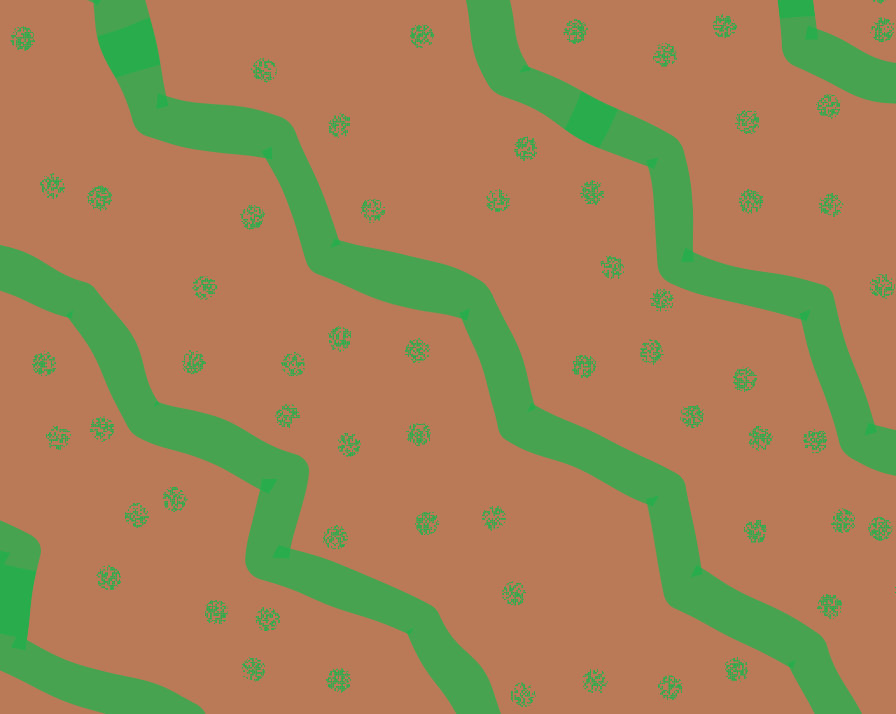
Give the GLSL for this pattern, as a WebGL 1 fragment shader.

```glsl
precision highp float;
// Green stepped bands run diagonally over flat clay, with speckled dots between.
// Each band is a hashed zigzag of strokes, bent by gradient noise; strokes that
// overlap turn brighter. Dots sit on a jittered grid and keep clear of the bands.

uniform vec2 u_resolution;

#define HALF_WIDTH 0.0295    // half the width of a band
#define BAND_GAP 0.345       // distance between neighbouring bands
#define PERIOD 0.34          // length of one drop and one run along the diagonal
#define DROP 0.12            // part of the period taken by the steep drop
#define SWING 0.045          // sideways reach of the zigzag
#define WARP 0.013           // strength of the noise bending
#define PATCH_CHANCE 0.26    // share of strokes painted twice
#define DOT_CELL 0.11        // grid size for the dots
#define DOT_RADIUS 0.0185
#define DOT_CHANCE 0.8
#define GRAINS 408.0         // specks per canvas height
#define SEED 3.0

const vec3 CLAY = vec3(0.73, 0.48, 0.34);
const vec3 LEAF = vec3(0.28, 0.64, 0.31);
const vec3 BRIGHT_LEAF = vec3(0.16, 0.68, 0.30);

const vec2 DOWNHILL = vec2(0.725, -0.689);
const vec2 UPRIGHT = vec2(0.689, 0.725);

vec2 hash2(vec2 c) {
  vec3 q = fract(c.xyx * vec3(0.1031, 0.1030, 0.0973));
  q += dot(q, q.yzx + 33.33);
  return fract((q.xx + q.yz) * q.zy);
}

float gradientAt(vec2 cell, vec2 offset) {
  return dot(hash2(cell + SEED) * 2.0 - 1.0, offset);
}

float gradientNoise(vec2 p) {
  vec2 c = floor(p), f = fract(p);
  vec2 u = f * f * f * (f * (f * 6.0 - 15.0) + 10.0);
  vec2 e = vec2(1.0, 0.0);
  return mix(mix(gradientAt(c, f), gradientAt(c + e, f - e), u.x),
             mix(gradientAt(c + e.yx, f - e.yx), gradientAt(c + 1.0, f - 1.0), u.x), u.y);
}

// Coverage of a shape from its signed distance
float cover(float dist, float pixel) {
  return clamp(0.5 - dist / pixel, 0.0, 1.0);
}

// Corner i of the zigzag of one band
vec2 corner(float band, float i) {
  float low = mod(i, 2.0);
  vec2 jitter = hash2(vec2(i, band * 7.0 + SEED)) - 0.5;
  float stagger = hash2(vec2(band + 50.0, SEED)).x - 1.0;
  float along = -0.75 + PERIOD * (floor(i / 2.0) + stagger) + DROP * low + 0.08 * jitter.x;
  float across = 0.13 + BAND_GAP * band + SWING * (1.0 - 2.0 * low) + 0.05 * jitter.y;
  return DOWNHILL * along + UPRIGHT * across;
}

// x: distance to the nearest band centre line, y: number of paint coats
vec2 bands(vec2 p, float pixel) {
  vec2 q = p + WARP * vec2(gradientNoise(p * 7.0), gradientNoise(p * 7.0 + 40.0)) * 2.0;
  float nearest = 10.0, coats = 0.0;
  for (int k = 0; k < 5; k++) {
    float band = float(k);
    vec2 start = corner(band, 0.0);
    for (int i = 1; i <= 12; i++) {
      vec2 end = corner(band, float(i));
      float len = length(end - start);
      vec2 dir = (end - start) / len, r = q - start;
      float t = dot(r, dir);
      float side = abs(r.x * dir.y - r.y * dir.x);
      nearest = min(nearest, length(r - dir * clamp(t, 0.0, len)));

      // Square-ended strokes, trimmed so that only inner elbows overlap
      float middle = abs(t - 0.5 * len);
      float edge = side - HALF_WIDTH;
      coats += cover(max(edge, middle - 0.5 * len + 0.2 * HALF_WIDTH), pixel);
      vec2 chance = hash2(vec2(float(i) + 20.0, band * 5.0 + SEED));
      float patchHalf = mix(0.025, 0.06, chance.y);
      coats += step(chance.x, PATCH_CHANCE) * cover(max(edge, middle - patchHalf), pixel);
      start = end;
    }
  }
  return vec2(nearest, coats);
}

// Sprayed dots made of square specks, thinning at the rim
float dots(vec2 p, float pixel) {
  vec2 cell = floor(p / DOT_CELL);
  vec2 centre = (cell + 0.5 + 0.64 * (hash2(cell + 11.0 + SEED) - 0.5)) * DOT_CELL;
  float kept = step(hash2(cell + 71.0 + SEED).x, DOT_CHANCE);
  kept *= step(HALF_WIDTH + DOT_RADIUS + 0.012, bands(centre, pixel).x);

  vec2 grain = p * GRAINS;
  vec2 f = abs(fract(grain) - 0.5);
  float speck = cover((max(f.x, f.y) - 0.5) / GRAINS, pixel);
  float radius = length(p - centre) / DOT_RADIUS;
  float density = 0.58 * (1.0 - smoothstep(0.8, 1.0, radius));
  return kept * speck * step(hash2(floor(grain)).x, density) * step(radius, 1.0);
}

void main() {
  float pixel = 1.0 / u_resolution.y;
  vec2 p = gl_FragCoord.xy * pixel;
  vec2 paint = bands(p, pixel);
  float body = cover(paint.x - HALF_WIDTH, pixel);

  vec3 color = mix(CLAY, BRIGHT_LEAF, dots(p, pixel));
  color = mix(color, LEAF, body);
  color = mix(color, BRIGHT_LEAF, body * clamp(paint.y - 1.0, 0.0, 1.0));
  gl_FragColor = vec4(color, 1.0);
}
```
